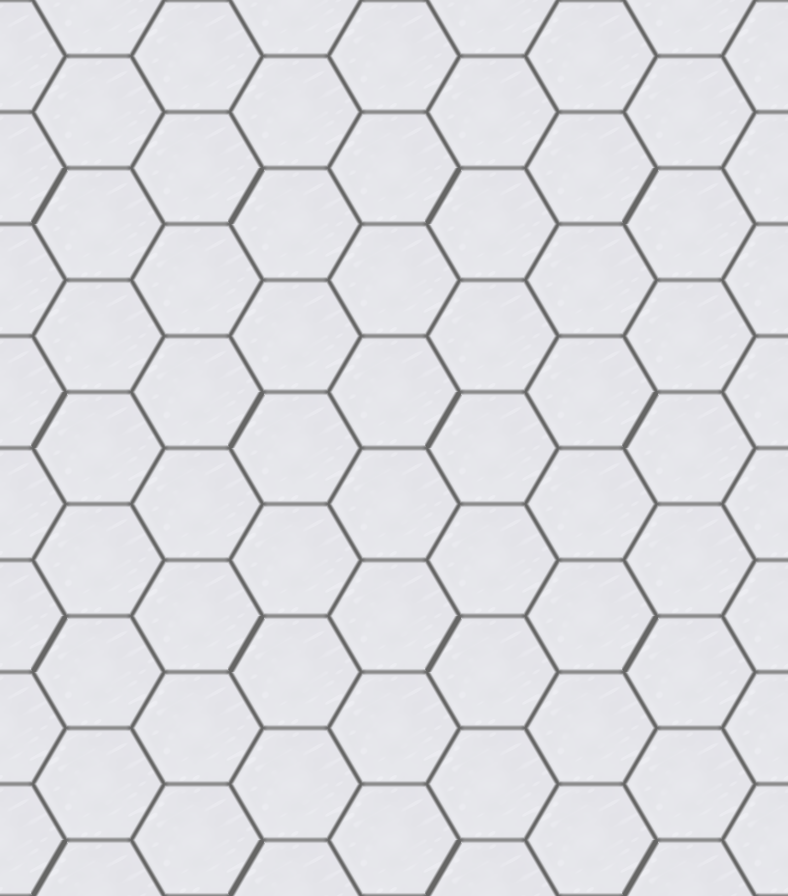
Write a Shadertoy shader that draws this pattern.

```glsl
// Pale hexagonal floor tiles with thin grey grout and faint mottled glaze.
#define REPEATS vec2(4.0, 8.0)
#define TILE_COLOR vec3(0.898, 0.899, 0.918)
#define DIAGONAL_GROUT vec3(0.395, 0.395, 0.393)
#define LEVEL_GROUT vec3(0.545, 0.545, 0.548)
#define GROUT_CORE 0.003
#define GROUT_EDGE 0.034
#define HEAVY_EXTRA 0.009
#define MOTTLE 0.022
#define FLECKS 0.022
#define RIM_LIGHT 0.014

float hash(vec2 p) {
    vec3 q = fract(p.xyx * vec3(0.1031, 0.1030, 0.0973));
    q += dot(q, q.yzx + 33.33);
    return fract((q.x + q.y) * q.z);
}

float valueNoise(vec2 p) {
    vec2 i = floor(p), f = fract(p);
    f = f * f * (3.0 - 2.0 * f);
    float low = mix(hash(i), hash(i + vec2(1, 0)), f.x);
    float high = mix(hash(i + vec2(0, 1)), hash(i + vec2(1, 1)), f.x);
    return mix(low, high, f.y);
}

float fbm(vec2 p) {
    float sum = 0.0, amp = 0.5;
    for (int i = 0; i < 4; i++) {
        sum += amp * valueNoise(p);
        p = p * 2.03 + 17.0;
        amp *= 0.5;
    }
    return sum;
}

// Distances to the level sides (x) and the slanted sides (y) of a unit-height hexagon.
vec2 sideDistances(vec2 p) {
    p = abs(p);
    return 0.5 - vec2(p.y, dot(p, vec2(0.8660, 0.5)));
}

// Glaze in tile coordinates: every tile carries the same soft marks.
vec3 glaze(vec2 p, float edge) {
    vec3 color = TILE_COLOR + MOTTLE * (fbm(p * 5.0 + 40.0) - 0.47);
    float warm = smoothstep(-0.2, 0.9, p.x + p.y);
    color += 0.008 * (0.3 - warm) * vec3(0.7, 1.2, 0.6);
    vec2 slanted = mat2(0.87, -0.5, 0.5, 0.87) * p;
    float fleck = smoothstep(0.73, 0.92, valueNoise(slanted * vec2(9.0, 21.0) + 60.0));
    color += FLECKS * fleck * smoothstep(0.1, 0.4, length(p));
    float rim = smoothstep(0.03, 0.05, edge) * (1.0 - smoothstep(0.05, 0.11, edge));
    return color + RIM_LIGHT * rim * smoothstep(0.1, -0.4, p.x);
}

void mainImage(out vec4 fragColor, in vec2 fragCoord) {
    vec2 grid = fragCoord / iResolution.xy * REPEATS;

    // Two interleaved lattices of tile centres; keep the nearer one.
    vec2 squash = vec2(sqrt(3.0), 1.0);
    vec2 p = (fract(grid + vec2(0.5, 0.0)) - 0.5) * squash;
    vec2 shifted = (fract(grid + vec2(0.0, 0.5)) - 0.5) * squash;
    vec2 sides = sideDistances(p), other = sideDistances(shifted);
    float row = floor(grid.y), turn = 1.0;
    if (min(other.x, other.y) > min(sides.x, sides.y)) {
        p = shifted;
        sides = other;
        row = floor(grid.y + 0.5);
        turn = -1.0;
    }
    float edge = min(sides.x, sides.y);

    // One rising side is thicker in every second row.
    vec2 q = p * turn;
    float heavy = step(0.0, q.x) * step(q.y, 0.0) * step(sides.y, sides.x)
                * (1.0 - mod(row, 2.0));

    // Soft grout, darker on slanted sides and at the corners.
    float pixel = REPEATS.y / iResolution.y;
    float outer = max(GROUT_EDGE, GROUT_CORE + 1.5 * pixel);
    float grout = 1.0 - smoothstep(GROUT_CORE, outer, edge - HEAVY_EXTRA * heavy);
    float level = smoothstep(-0.01, 0.04, sides.y - sides.x);
    vec3 groutColor = mix(DIAGONAL_GROUT, LEVEL_GROUT, level);

    fragColor = vec4(mix(glaze(p, edge), groutColor, grout), 1.0);
}
```
